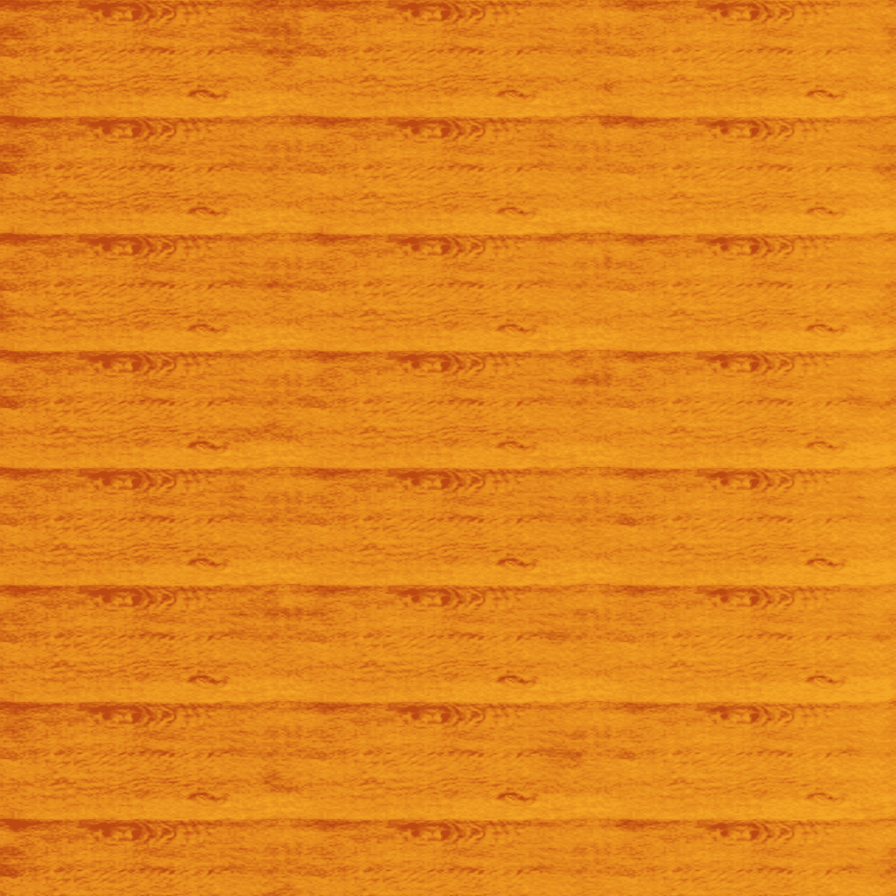
This texture is drawn by a WebGL 2 fragment shader. Its source:

```glsl
#version 300 es
precision highp float;

uniform vec2 u_resolution;
out vec4 fragColor;

// Layout, in canvas units
const vec2 REPEATS = vec2(2.9, 7.65);
const vec2 KNOT_ON_CANVAS = vec2(0.488, 0.5924);
const vec2 KNOT_IN_PLANK = vec2(0.5, 0.875);
const float PLANK_ASPECT = 2.63;

// Figure, in plank heights: x from the centre, y down from the seam
const vec2 SMALL_KNOT = vec2(0.68, 0.81);
const float FEATHER_LINE = 0.43;
const float BASE_TONE = 0.565;
const float SEAM_SHADE = 0.40;
const float KNOT_SHADE = 0.17;
const float RING_CONTRAST = 0.22;
const float SMEAR_SHADE = 0.20;
const float SIDE_LIGHT = 0.18;

// Colours from dark grain to pale wood
const vec3 DEEP = vec3(0.74, 0.29, 0.07);
const vec3 AMBER = vec3(0.89, 0.525, 0.11);
const vec3 PALE = vec3(0.955, 0.645, 0.14);

float hash(vec2 p) {
  return fract(sin(dot(p, vec2(127.1, 311.7))) * 43758.5453);
}

// Value noise that wraps after one unit, with the given number of cells
float noise(vec2 p, vec2 cells) {
  p *= cells;
  vec2 i = floor(p);
  vec2 f = fract(p);
  f = f * f * (3.0 - 2.0 * f);
  vec2 a = mod(i, cells);
  vec2 b = mod(i + 1.0, cells);
  float low = mix(hash(a + cells), hash(vec2(b.x, a.y) + cells), f.x);
  float high = mix(hash(vec2(a.x, b.y) + cells), hash(b + cells), f.x);
  return mix(low, high, f.y);
}

float blob(vec2 p, vec2 radius) {
  p /= radius;
  return exp(-dot(p, p));
}

// Long streaks, short fibres and speckle
float grain(vec2 uv) {
  float tone = 0.26 * (noise(uv, vec2(3, 7)) - 0.5);
  tone += 0.24 * (noise(uv, vec2(7, 27)) - 0.5);
  tone += 0.24 * (noise(uv, vec2(38, 50)) - 0.5);
  return tone + 0.33 * (noise(uv, vec2(110, 66)) - 0.5);
}

// Shade below the joint, fading out towards the plank ends
float seam(vec2 q, vec2 uv) {
  float reach = 0.13 + 0.12 * noise(vec2(uv.x, 0.5), vec2(7, 2));
  float ends = smoothstep(1.32, 0.85, abs(q.x));
  float shade = smoothstep(0.0, 0.025, q.y) * exp(-q.y / reach);
  float lines = 0.5 + 0.7 * noise(uv, vec2(13, 42));
  return -SEAM_SHADE * shade * lines * mix(0.35, 1.0, ends);
}

// Broken eye on the left, flat nested arcs opening to the right
float largeKnot(vec2 k, vec2 uv) {
  float ragged = noise(uv, vec2(44, 24));
  vec2 bent = k + 0.07 * (vec2(noise(uv, vec2(21, 11)), noise(uv, vec2(19, 10))) - 0.5);
  float eye = sin(length(bent * vec2(0.42, 1.0) + vec2(0.04, 0.0)) * 125.0);
  float arcs = sin(length(bent * vec2(0.5, 1.0)) * 140.0 + 3.5 * ragged);
  float eyeArea = blob(k + vec2(0.1, 0.0), vec2(0.24, 0.09));
  float arcArea = blob(k - vec2(0.32, -0.01), vec2(0.34, 0.1));
  float tone = eyeArea * (0.8 * RING_CONTRAST * eye - KNOT_SHADE);
  tone += arcArea * (RING_CONTRAST * arcs * (0.5 + ragged) - 0.7 * KNOT_SHADE);
  float core = smoothstep(0.3, 0.65, ragged);
  tone -= 0.42 * core * blob(bent - vec2(0.09, 0.02), vec2(0.15, 0.055));
  tone -= 0.28 * core * blob(bent + vec2(0.22, 0.01), vec2(0.08, 0.06));
  return tone + 0.5 * (1.0 - 0.6 * core) * blob(bent + vec2(0.03, -0.03), vec2(0.09, 0.045));
}

// Slanted strokes hanging from a dark line
float feathers(vec2 q, vec2 uv) {
  float d = q.y - FEATHER_LINE + 0.02 * (noise(uv, vec2(18, 6)) - 0.5);
  float span = smoothstep(1.05, 0.65, abs(q.x - 0.05));
  float hang = smoothstep(-0.012, 0.012, d) * exp(-max(d, 0.0) / 0.07);
  float strokes = sin(62.0 * (q.x + 1.6 * q.y) + 10.0 * noise(uv, vec2(23, 8)));
  strokes *= 0.4 + noise(uv, vec2(29, 21));
  float line = exp(-pow(d / 0.018, 2.0)) * noise(uv, vec2(25, 9));
  return span * (hang * (0.25 * strokes - 0.12) - 0.26 * line);
}

// Wavy contour lines in the lower part
float contours(vec2 q, vec2 uv) {
  float bend = 0.16 * noise(uv, vec2(5, 4)) + 0.04 * noise(uv, vec2(28, 12));
  float lines = sin(125.0 * (q.y + bend + 0.04 * q.x));
  float area = blob(q - vec2(0.0, 0.66), vec2(1.0, 0.13));
  return area * (0.23 * lines * noise(uv, vec2(7, 13)) - 0.05);
}

// Small curled knot
float smallKnot(vec2 s, vec2 uv) {
  float ragged = noise(uv, vec2(60, 30));
  float curve = s.y - 0.03 * sin(s.x * 19.0) - 0.035 * (ragged - 0.5);
  float curl = exp(-pow(curve / 0.021, 2.0)) * smoothstep(0.21, 0.1, abs(s.x));
  float hook = blob(s - vec2(0.13, 0.045), vec2(0.07, 0.025)) * ragged;
  float rings = sin(length(s * vec2(0.45, 1.0)) * 125.0 + 4.0 * ragged);
  return -0.55 * (curl + hook) + blob(s, vec2(0.2, 0.08)) * (0.2 * rings - 0.12);
}

void main() {
  vec2 canvas = gl_FragCoord.xy / u_resolution;
  vec2 plank = (canvas - KNOT_ON_CANVAS) * REPEATS + KNOT_IN_PLANK;
  plank.y += 0.012 * (noise(vec2(plank.x, 0.5), vec2(12, 2)) - 0.5);
  vec2 cell = floor(plank);
  vec2 uv = fract(plank);
  vec2 q = vec2((uv.x - 0.5) * PLANK_ASPECT, 1.0 - uv.y);
  vec2 k = q - vec2(0.0, 1.0 - KNOT_IN_PLANK.y);

  // Repeated figure, with the fibres bent around the eye
  vec2 fibre = uv + vec2(0.0, 0.4 * k.y * blob(k, vec2(0.4, 0.1)));
  float tone = BASE_TONE + grain(fibre) + seam(q, uv);
  tone += largeKnot(k, uv) + feathers(q, uv) + contours(q, uv);
  tone += smallKnot(q - SMALL_KNOT, uv) * mix(0.75, 1.0, hash(cell));
  tone += 0.19 * smoothstep(0.7, 0.95, q.y) + 0.08 * blob(q - vec2(0.0, 0.34), vec2(1.1, 0.06));

  // Irregular smears near plank ends, and light across the board
  float ends = smoothstep(0.25, 0.08, min(uv.x, 1.0 - uv.x));
  float patches = 0.6 * noise(canvas, vec2(13, 31)) + 0.4 * noise(canvas, vec2(53, 101));
  tone -= SMEAR_SHADE * ends * smoothstep(0.57, 0.8, patches);
  tone += 0.05 * (noise(canvas, vec2(5, 9)) - 0.5);
  tone += SIDE_LIGHT * (canvas.x - 0.5) + 0.08 * smoothstep(0.85, 1.0, canvas.x);

  tone = clamp(tone, 0.0, 1.0);
  vec3 color = mix(DEEP, AMBER, min(tone * 2.0, 1.0));
  color = mix(color, PALE, max(tone * 2.0 - 1.0, 0.0));
  fragColor = vec4(color, 1.0);
}
```
